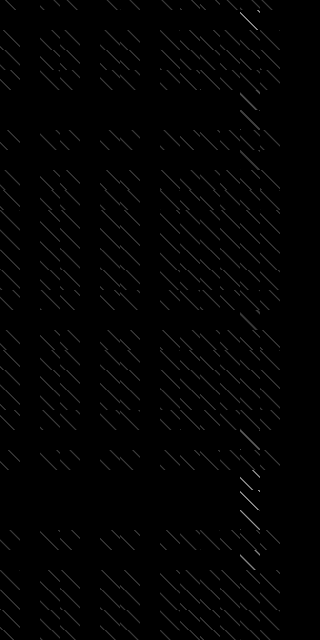
This pattern is drawn by a WebGL 2 fragment shader. Its source:

```glsl
#version 300 es
precision highp float;
// Thin grey diagonal dashes on black, in a grid of 16 columns by 32 rows.
// Each cell holds one wrapped 45 degree line, shifted by a column phase plus
// a row phase; bit masks blank whole columns and rows, save one accent column.

uniform vec2 u_resolution;
out vec4 fragColor;

const vec2 GRID = vec2(16.0, 32.0);
const float LINE_WIDTH = 0.085;        // in cells, measured horizontally
const float SOFT_WIDTH = 0.14;         // faint, broad accent lines
const float LINE_GREY = 0.22;
const float ACCENT_GREY = 0.6;
const int ACCENT_COLUMN = 12;
const int COLUMNS_ON = 0x3F6D;         // bit n set: column n is drawn
const int ROWS_OFF = 0x17410162;       // bit n set: row n is blank

// Horizontal shift of the line, in cells
const float COLUMN_PHASE[16] = float[16](
  -0.22, 0.0, 0.2, -0.14, 0.0, -0.14, 0.0, 0.0,
  0.6, 0.08, 0.28, -0.14, 0.1, 0.6, 0.0, 0.0);
const float ROW_PHASE[33] = float[33](
  0.0, 0.78, 0.39, 0.47, 0.75, 0.73, 0.9, 0.6,
  0.86, 0.47, 0.39, 0.22, 0.22, 0.24, 0.31, 0.86,
  0.73, 0.53, 0.39, 0.47, 0.5, 0.94, 0.9, 0.64,
  0.53, 0.82, 0.9, 0.72, 0.65, 0.22, 0.25, 0.35, 0.4);

bool hasBit(int mask, int index) {
  return ((mask >> (index & 31)) & 1) == 1;
}

// Share of a pixel covered by a stroke whose centre lies at distance d
float strokeCoverage(float d, float width, float pixel) {
  float overlap = 0.5 * (width + pixel) - d;
  return clamp(overlap, 0.0, min(width, pixel)) / pixel;
}

// Falling diagonal that wraps round inside its cell
float diagonal(vec2 p, float phase, float width, float pixel) {
  float d = abs(fract(p.x - p.y - phase + 0.5) - 0.5);
  return strokeCoverage(d, width, pixel);
}

// Accent strength: sharp peaks near both ends of the column, faint between
float accentStrength(float row) {
  float swell = 0.5 + 0.5 * cos(6.2832 * row / 26.0);
  return pow(swell, 4.0);
}

void main() {
  // Grid position with rows counted from the top, shifted by half a cell
  vec2 uv = gl_FragCoord.xy / u_resolution;
  vec2 grid = vec2(uv.x, 1.0 - uv.y) * GRID + vec2(0.0, 0.5);
  ivec2 id = clamp(ivec2(floor(grid)), ivec2(0), ivec2(15, 32));
  float pixel = GRID.x / u_resolution.x;

  // Which cells are drawn
  bool rowOff = hasBit(ROWS_OFF, id.y);
  bool accent = rowOff && id.x == ACCENT_COLUMN;
  bool visible = hasBit(COLUMNS_ON, id.x) && (!rowOff || accent);

  // Brightness and width of the line
  float strength = accentStrength(float(id.y));
  float grey = accent ? mix(LINE_GREY, ACCENT_GREY, strength) : LINE_GREY;
  float width = accent ? mix(SOFT_WIDTH, LINE_WIDTH, strength) : LINE_WIDTH;

  float phase = COLUMN_PHASE[id.x] + ROW_PHASE[id.y];
  float ink = visible ? diagonal(fract(grid), phase, width, pixel) : 0.0;
  fragColor = vec4(vec3(grey * ink), 1.0);
}
```
